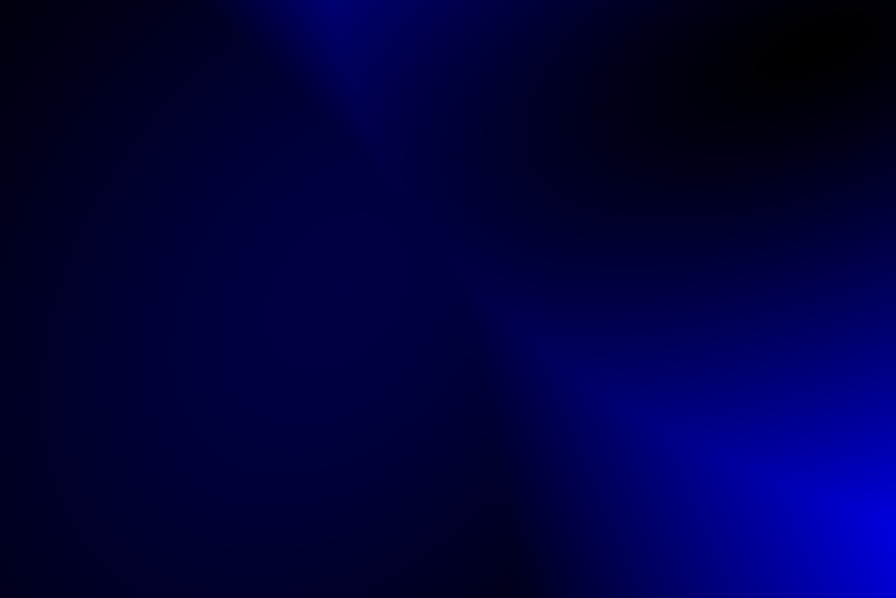
Give the GLSL for this background, as a WebGL 2 fragment shader.

```glsl
#version 300 es
precision highp float;

uniform vec2 u_resolution;
out vec4 fragColor;

#define GLOW_CENTRE vec2(0.566, 0.512)
#define GLOW_AXIS vec2(0.6, 0.8)
#define GLOW_SCALE vec2(1.2, 1.7)
#define GLOW_LEVEL 0.265
#define HOLLOW_CENTRE vec2(1.367, 0.922)
#define HOLLOW_AXIS vec2(0.93, 0.36)
#define HOLLOW_SCALE vec2(1.0, 2.2)
#define HOLLOW_GAIN 0.4
#define HOLLOW_POWER 1.4
#define FOLD_SOFTNESS 0.03

// Offset from a centre, turned to an axis and scaled into an ellipse
vec2 ellipseSpace(vec2 p, vec2 centre, vec2 axis, vec2 scale) {
    vec2 d = p - centre;
    vec2 across = vec2(axis.y, -axis.x);
    return vec2(dot(d, axis), dot(d, across)) * scale;
}

float smoothMin(float a, float b, float k) {
    float h = max(k - abs(a - b), 0.0) / k;
    return min(a, b) - 0.25 * k * h * h;
}

float smoothMax(float a, float b, float k) {
    return -smoothMin(-a, -b, k);
}

// Straight ramp that rises along a direction from a starting offset
float ramp(vec2 p, vec2 direction, float start, float slope) {
    return (dot(p, direction) - start) * slope;
}

void main() {
    vec2 p = gl_FragCoord.xy / u_resolution.y;
    p.x *= 1.5 * u_resolution.y / u_resolution.x;

    // Broad dim glow on the left
    vec2 g = ellipseSpace(p, GLOW_CENTRE, GLOW_AXIS, GLOW_SCALE);
    float glow = GLOW_LEVEL * exp(-dot(g, g));

    // Dark hollow at upper right, brightening outward
    vec2 h = ellipseSpace(p, HOLLOW_CENTRE, HOLLOW_AXIS, HOLLOW_SCALE);
    float hollow = HOLLOW_GAIN * pow(length(h), HOLLOW_POWER);

    // Two creased sheets: lower right and top wedge
    float lowerSheet = ramp(p, vec2(0.92, 0.40), 0.716, 1.23);
    float upperSheet = ramp(p, vec2(0.80, 0.60), 0.798, 1.84);

    // Fold the sheets over the glow, then limit them by the hollow
    float sheets = max(lowerSheet, upperSheet);
    float light = smoothMax(glow, sheets, FOLD_SOFTNESS);
    light = smoothMin(light, hollow, FOLD_SOFTNESS);

    fragColor = vec4(0.0, 0.0, clamp(light, 0.0, 1.0), 1.0);
}
```
